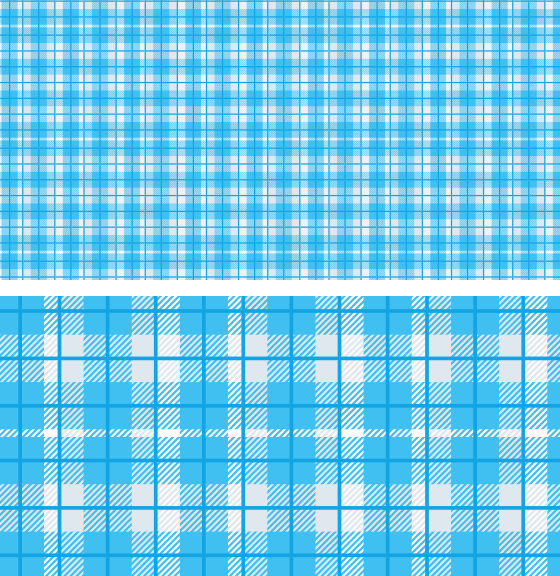
Top, the full canvas; bottom, a detail of the centre.
Write a WebGL 2 fragment shader that draws this pattern.

```glsl
#version 300 es
precision highp float;
// Sky blue and white woven plaid with fine overcheck lines and diagonal twill.

#define THREADS 384.0    // thread units over the canvas height
#define WARP_REPEAT 84.0
#define WARP_PITCH 22.0  // spacing of vertical lines; the last gap is shorter
#define WARP_ORIGIN 31.2
#define WEFT_REPEAT 155.0
#define WEFT_PITCH 21.667
#define WEFT_ORIGIN 193.3
#define STRIPE_HALF 1.67 // half height of the thin white stripe
#define LINE_HALF 0.85
#define TWILL_PITCH 2.8

uniform vec2 u_resolution;
out vec4 fragColor;

const vec3 BLUE = vec3(0.25, 0.75, 0.945);
const vec3 PALE = vec3(0.87, 0.91, 0.935);
const vec3 WHITE = vec3(0.99, 0.985, 0.985);
const vec3 LINE = vec3(0.07, 0.645, 0.89);

// Coverage of a band, given the distance to its centre.
float band(float dist, float halfWidth, float px) {
  return clamp((halfWidth - dist) / px + 0.5, 0.0, 1.0);
}

// Distance to the nearest multiple of the spacing.
float nearest(float x, float spacing) {
  return abs(mod(x + 0.5 * spacing, spacing) - 0.5 * spacing);
}

void main() {
  float px = THREADS / u_resolution.y;
  vec2 p = gl_FragCoord.xy * px;

  // Vertical threads: a short gap, then evenly spaced lines.
  float shortGap = 4.0 * WARP_PITCH - WARP_REPEAT;
  float lead = 0.5 * WARP_PITCH - shortGap;
  float u = mod(p.x - WARP_ORIGIN + lead, WARP_REPEAT) - lead;
  float warpBlue = band(nearest(u - WARP_PITCH, 2.0 * WARP_PITCH), 0.5 * WARP_PITCH, px);
  float warpWhite = u < 0.0 || u > 2.0 * WARP_PITCH ? 1.0 : 0.0;
  vec3 warp = mix(mix(PALE, WHITE, warpWhite), BLUE, warpBlue);

  // Horizontal threads: mirrored about the thin white stripe.
  float v = nearest(p.y - WEFT_ORIGIN, WEFT_REPEAT);
  float fromLine = v - STRIPE_HALF - 0.5 * WEFT_PITCH;
  float weftBlue = band(nearest(fromLine, 2.0 * WEFT_PITCH), 0.5 * WEFT_PITCH, px);
  vec3 weft = mix(PALE, BLUE, weftBlue);
  weft = mix(weft, WHITE, band(v, STRIPE_HALF, px));

  // Diagonal twill, fading to an even blend when too fine to resolve.
  float detail = 1.0 - smoothstep(0.25, 0.6, px / TWILL_PITCH);
  float wave = sin(6.28318 * (p.x - p.y) / TWILL_PITCH);
  float twill = 0.5 + 0.5 * detail * clamp(1.6 * wave, -1.0, 1.0);
  vec3 color = mix(warp, weft, twill);

  // Overcheck lines in both directions.
  float lineX = band(nearest(u, WARP_PITCH), LINE_HALF, px);
  float lineY = band(nearest(fromLine, WEFT_PITCH), LINE_HALF, px);
  color = mix(color, LINE, max(lineX, lineY));

  fragColor = vec4(color, 1.0);
}
```
